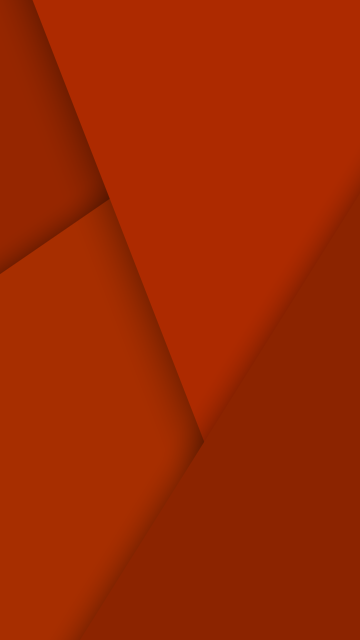
This background is drawn by a WebGL 1 fragment shader. Its source:

```glsl
precision mediump float;
// Four flat sheets of burnt orange paper, stacked with slanted straight edges.
// Each sheet is a half-plane laid over the ones before it; its signed distance
// gives both the smooth edge and the soft shadow cast on the sheets below.

uniform vec2 u_resolution;

#define ASPECT 0.5625
#define BACK_COLOR vec3(0.588, 0.150, 0.0)
#define LEFT_COLOR vec3(0.655, 0.180, 0.0)
#define BRIGHT_COLOR vec3(0.680, 0.165, 0.0)
#define DARK_COLOR vec3(0.549, 0.141, 0.0)
#define LEFT_SHADOW vec2(0.045, 0.25)
#define BRIGHT_SHADOW vec2(0.075, 0.25)
#define DARK_SHADOW vec2(0.050, 0.22)

// Signed distance to the line from a to b, positive on its left side
float sideDistance(vec2 p, vec2 a, vec2 b) {
  vec2 dir = normalize(b - a);
  return dot(p - a, vec2(-dir.y, dir.x));
}

// Lay a sheet over the colour below; shadow holds its width and strength
vec3 laySheet(vec3 below, vec3 sheet, float dist, vec2 shadow) {
  float pixel = 1.0 / u_resolution.y;
  float fade = clamp(1.0 + dist / shadow.x, 0.0, 1.0);
  vec3 shaded = below * (1.0 - shadow.y * fade * fade);
  float cover = smoothstep(-0.7 * pixel, 0.7 * pixel, dist);
  return mix(shaded, sheet, cover);
}

void main() {
  // Height runs from 0 to 1, width from 0 to ASPECT
  vec2 p = gl_FragCoord.xy / u_resolution * vec2(ASPECT, 1.0);

  // Sheet edges, from the lowest to the topmost
  float leftDist = sideDistance(p, vec2(0.1706, 0.6888), vec2(0.0, 0.5716));
  float brightDist = sideDistance(p, vec2(0.0508, 1.0), vec2(0.319, 0.310));
  float darkDist = sideDistance(p, vec2(0.5625, 0.698), vec2(0.125, 0.0));

  vec3 color = BACK_COLOR;
  color = laySheet(color, LEFT_COLOR, leftDist, LEFT_SHADOW);
  color = laySheet(color, BRIGHT_COLOR, brightDist, BRIGHT_SHADOW);
  color = laySheet(color, DARK_COLOR, darkDist, DARK_SHADOW);
  gl_FragColor = vec4(color, 1.0);
}
```
